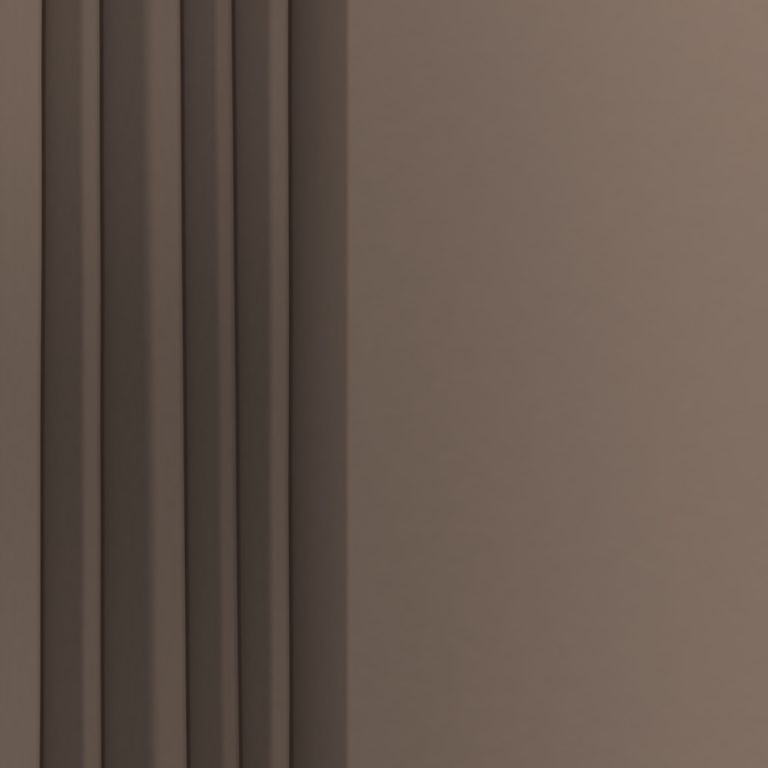
Give the GLSL for this background, as a WebGL 2 fragment shader.

```glsl
#version 300 es
precision highp float;

uniform vec2 u_resolution;
out vec4 outColor;

#define FOLDS 5
#define WALL_EDGE 0.4525
#define CREASE_WIDTH 0.0028
#define SHADOW_REACH 0.010
#define GRAIN 0.011
#define WOBBLE 0.0012
#define TINT vec3(1.0, 0.858, 0.765)
#define CREASE_COLOR vec3(0.165, 0.122, 0.102)

// Right edge of each fold at the top, its drift toward the bottom,
// the width of its lit lip, and the tones of its hollow and lip
const float EDGE[FOLDS] = float[](0.0545, 0.1295, 0.2340, 0.3010, 0.3750);
const float DRIFT[FOLDS] = float[](-0.0030, 0.0020, 0.0090, 0.0100, 0.0015);
const float LIP[FOLDS] = float[](0.0600, 0.0230, 0.0430, 0.0210, 0.0240);
const float HOLLOW_TONE[FOLDS] = float[](0.385, 0.275, 0.263, 0.262, 0.262);
const float LIP_TONE[FOLDS] = float[](0.400, 0.352, 0.355, 0.322, 0.345);

vec2 hashGradient(vec2 cell) {
    vec3 p = fract(vec3(cell.xyx) * vec3(0.1031, 0.1030, 0.0973));
    p += dot(p, p.yzx + 33.33);
    float angle = 6.2832 * fract((p.x + p.y) * p.z);
    return vec2(cos(angle), sin(angle));
}

float gradientNoise(vec2 p) {
    vec2 cell = floor(p), f = fract(p);
    vec2 w = f * f * f * (f * (f * 6.0 - 15.0) + 10.0);
    float a = dot(hashGradient(cell), f);
    float b = dot(hashGradient(cell + vec2(1, 0)), f - vec2(1, 0));
    float c = dot(hashGradient(cell + vec2(0, 1)), f - vec2(0, 1));
    float d = dot(hashGradient(cell + vec2(1, 1)), f - vec2(1, 1));
    return mix(mix(a, b, w.x), mix(c, d, w.x), w.y);
}

float fbm(vec2 p) {
    float sum = 0.0, amplitude = 0.5;
    for (int i = 0; i < 4; i++) {
        sum += amplitude * gradientNoise(p);
        p = mat2(1.6, 1.2, -1.2, 1.6) * p + 7.3;
        amplitude *= 0.6;
    }
    return sum;
}

// Plain wall, brightening toward the upper right
vec3 wallColor(vec2 uv) {
    float across = smoothstep(0.36, 1.06, uv.x);
    float tone = mix(0.402, 0.500, across) + 0.036 * uv.y * uv.y;
    tone += GRAIN * fbm(uv * vec2(32.0, 40.0));
    return tone * TINT;
}

// Soft dark strip cast on the wall beside the last fold
vec3 castShadowColor(vec2 uv) {
    float tone = mix(0.258, 0.318, smoothstep(0.375, WALL_EDGE, uv.x));
    return (tone + 0.022 * uv.y * uv.y) * TINT;
}

float foldEdge(int i, float y) {
    float wave = WOBBLE * gradientNoise(vec2(y * 4.0, float(i) * 5.7 + 0.5));
    return EDGE[i] + DRIFT[i] * (1.0 - y) + wave;
}

vec3 foldColor(int i, float inset, float y) {
    float lit = 1.0 - smoothstep(LIP[i] * 0.72, LIP[i] * 1.25, inset);
    float tone = mix(HOLLOW_TONE[i], LIP_TONE[i], lit);
    tone += 0.045 * smoothstep(0.45, 1.0, y) + 0.012 * smoothstep(0.4, 0.0, y);
    tone -= 0.045 * (1.0 - smoothstep(0.0, 0.007, inset));
    return tone * TINT;
}

void main() {
    vec2 uv = gl_FragCoord.xy / u_resolution;
    float aa = 1.0 / u_resolution.x;

    float onWall = smoothstep(-0.003 - aa, 0.003 + aa, uv.x - WALL_EDGE);
    vec3 color = mix(castShadowColor(uv), wallColor(uv), onWall);

    // Layer the folds from right to left, each shading the one behind it
    for (int i = FOLDS - 1; i >= 0; i--) {
        float d = uv.x - foldEdge(i, uv.y);
        float shade = exp(-max(d, 0.0) / SHADOW_REACH);
        color = mix(color, CREASE_COLOR, 0.62 * shade);
        float crease = 1.0 - smoothstep(0.0, CREASE_WIDTH + aa, abs(d - CREASE_WIDTH));
        color = mix(color, CREASE_COLOR, 0.75 * crease);
        float cover = 1.0 - smoothstep(-aa, aa, d);
        color = mix(color, foldColor(i, -d, uv.y), cover);
    }

    // Fine cloth grain running along the folds
    color += 0.006 * (1.0 - onWall) * gradientNoise(uv * vec2(130.0, 45.0));
    outColor = vec4(color, 1.0);
}
```
